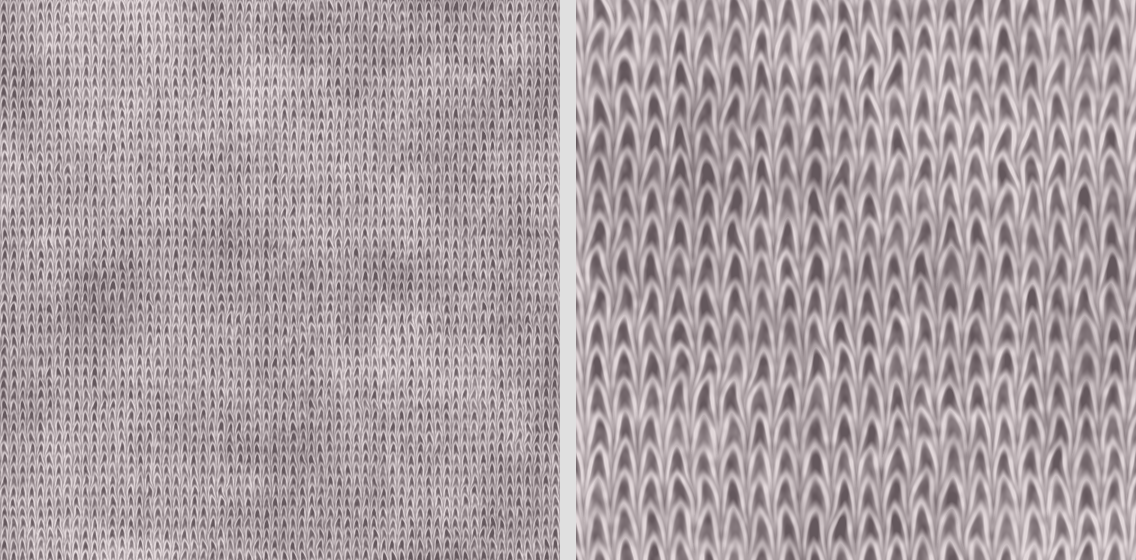
Left: the whole. Right: its middle third, enlarged.
Write a WebGL 2 fragment shader that draws this texture.

```glsl
#version 300 es
precision highp float;
// Fine mauve-grey knit: 62 columns by 52 rows of upright arched loops.
// Steep pale legs form ribs around soft hollows, with thin column seams;
// wrapped value noise adds wobble, fibre grain and soft cloudy wear.
uniform vec2 u_resolution;
out vec4 fragColor;

float hash(vec2 p) {
    vec3 q = fract(vec3(p.xyx) * 0.1031);
    q += dot(q, q.yzx + 33.33);
    return fract((q.x + q.y) * q.z);
}

// Value noise over the unit square that wraps after "cells" lattice steps
float noise(vec2 uv, vec2 cells) {
    vec2 p = uv * cells;
    vec2 i = floor(p);
    vec2 f = p - i;
    f = f * f * (3.0 - 2.0 * f);
    vec2 lo = mod(i, cells);
    vec2 hi = mod(i + 1.0, cells);
    vec2 salt = cells * 1.7;
    float bottom = mix(hash(lo + salt), hash(vec2(hi.x, lo.y) + salt), f.x);
    float top = mix(hash(vec2(lo.x, hi.y) + salt), hash(hi + salt), f.x);
    return mix(bottom, top, f.y);
}

// Broad pale and dark patches, with streaks along rows and columns
float cloudyWear(vec2 uv) {
    float patches = noise(uv, vec2(6.0, 6.0)) + 0.7 * noise(uv, vec2(11.0, 14.0));
    float streaks = 0.45 * noise(uv, vec2(13.0, 36.0)) + 0.5 * noise(uv, vec2(47.0, 9.0));
    return patches + streaks - 1.32;
}

// Brightness of the yarn, from 0 in the hollows to 1 on the loops
float knit(vec2 uv) {
    vec2 counts = vec2(62.0, 52.0);
    vec2 wobble = vec2(noise(uv, vec2(37.0, 49.0)), noise(uv, vec2(41.0, 27.0))) - 0.5;
    vec2 stitch = uv * counts + wobble * vec2(0.28, 0.3);
    float column = mod(floor(stitch.x), counts.x);
    float side = abs(fract(stitch.x) - 0.5) * 2.0;

    // Bend the rows into arches that fall steeply towards the column edges
    float along = stitch.y + 0.12 * hash(vec2(column, 7.0)) + 1.45 * pow(side, 1.8);
    float row = mod(floor(along), counts.y);
    float offCentre = abs(fract(along) - 0.5);
    float variation = hash(vec2(column, row) + 19.0);

    // Hollow: a tall dome under the apex, fading out along the legs
    float halfGap = mix(0.3 + 0.04 * variation, 0.1, smoothstep(0.15, 0.9, side));
    float gap = 1.0 - smoothstep(halfGap - 0.16, halfGap + 0.16, offCentre);
    float depth = mix(0.54, 0.12, smoothstep(0.2, 0.9, side)) * (0.75 + 0.5 * variation);
    float roundness = smoothstep(halfGap, 0.5, offCentre);

    // Vertical ribs: a shaded middle, bright legs and a dark seam
    float middle = 1.0 - smoothstep(0.0, 0.5, side);
    float leg = smoothstep(0.2, 0.6, side);
    float seam = smoothstep(0.66, 1.0, side);
    float rib = 0.09 * leg - 0.12 * middle - 0.38 * seam;

    float fibre = noise(uv, vec2(320.0, 210.0)) + noise(uv, vec2(210.0, 120.0)) - 1.0;
    return 0.77 + 0.1 * roundness - gap * depth + rib
        + 0.2 * fibre + 0.08 * (variation - 0.5) + 0.22 * cloudyWear(uv);
}

void main() {
    // Average four samples per pixel for smooth edges
    float brightness = 0.0;
    for (int i = 0; i < 4; i++) {
        vec2 offset = vec2(i % 2, i / 2) * 0.5 - 0.25;
        brightness += 0.25 * knit((gl_FragCoord.xy + offset) / u_resolution.y);
    }
    vec3 hollowColor = vec3(0.39, 0.34, 0.36);
    vec3 yarnColor = vec3(0.89, 0.85, 0.86);
    fragColor = vec4(mix(hollowColor, yarnColor, clamp(brightness, 0.0, 1.0)), 1.0);
}
```
